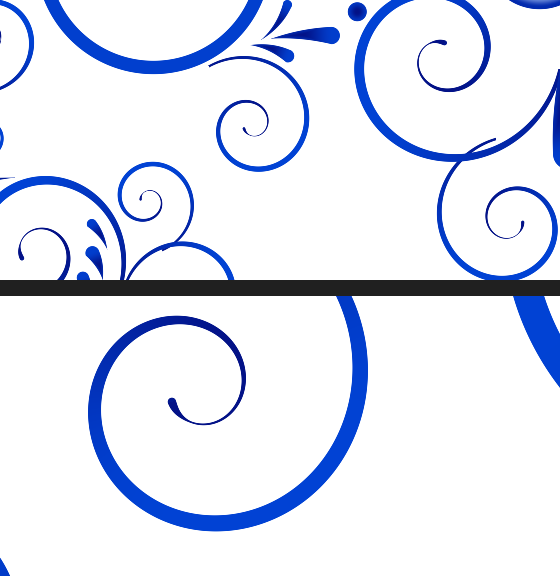
Top: the whole. Bottom: its middle third, enlarged.
Reproduce this pattern procedurally as a WebGL 1 fragment shader.

```glsl
precision highp float;
uniform vec2 u_resolution;

const float TAU = 6.2831853;
const vec3 PAPER = vec3(1.0);
const vec3 NAVY = vec3(0.01, 0.07, 0.53);
const vec3 COBALT = vec3(0.005, 0.26, 0.83);
const vec3 SHEEN = vec3(0.44, 0.56, 0.86);

// Shapes return (signed distance, tone), tone running from navy to cobalt.

float spiralRadius(float s, float outer, float inner) {
  return mix(inner, outer, pow(max(1.0 - s, 0.0), 1.5));
}

// Pen pressure: thin tail, full belly, hairline, then a swelling bead.
float penWidth(float s) {
  float belly = smoothstep(-0.15, 0.25, s) * (1.0 - smoothstep(0.25, 0.92, s));
  return 0.1 + 0.9 * belly + 0.4 * smoothstep(0.9, 1.0, s);
}

// Spiral winding inward from start by sweep degrees (negative is clockwise).
vec2 swirl(vec2 p, vec2 center, float start, float sweep,
           float outer, float inner, float halfWidth) {
  vec2 q = p - center;
  float turn = sign(sweep);
  float total = radians(abs(sweep));
  float firstAngle = mod(turn * (atan(q.y, q.x) - radians(start)), TAU);
  float last = radians(start + sweep);
  vec2 tip = inner * vec2(cos(last), sin(last));
  vec2 best = vec2(length(q - tip) - 0.5 * halfWidth, 0.1);
  for (int k = 0; k < 3; k++) {
    float s = (firstAngle + TAU * float(k)) / total;
    if (s <= 1.0) {
      float d = abs(length(q) - spiralRadius(s, outer, inner))
              - halfWidth * penWidth(s);
      float tone = smoothstep(-0.05, 0.22, s) * (1.0 - smoothstep(0.35, 0.68, s));
      if (d < best.x) best = vec2(d, tone);
    }
  }
  return best;
}

// Curved teardrop from a sharp tip to a round end.
vec2 leaf(vec2 p, vec2 tip, vec2 end, float radius, float bend) {
  float span = length(end - tip);
  vec2 axis = (end - tip) / span;
  vec2 q = vec2(dot(p - tip, axis), dot(p - tip, vec2(-axis.y, axis.x)));
  float h = clamp(q.x / span, 0.0, 1.0);
  q.y -= 4.0 * bend * h * (1.0 - h);
  float d = length(q - vec2(h * span, 0.0)) - radius * h;
  float rim = smoothstep(-0.5, 0.0, d / radius);
  float tone = max(0.9 * smoothstep(0.5, 1.05, q.x / span), 0.45 * rim);
  return vec2(d, tone);
}

vec2 dot2tone(vec2 p, vec2 center, float radius) {
  float r = length(p - center);
  return vec2(r - radius, 0.75 * smoothstep(0.1, 1.0, r / radius));
}

vec2 hoop(vec2 p, vec2 center, float radius, float halfWidth) {
  return vec2(abs(length(p - center) - radius) - halfWidth, 0.93);
}

vec3 paint(vec3 base, vec3 ink, float d, float pixel) {
  return mix(base, ink, 1.0 - smoothstep(-0.5 * pixel, 0.5 * pixel, d));
}

vec3 stroke(vec3 base, vec2 shape, float pixel) {
  return paint(base, mix(NAVY, COBALT, shape.y), shape.x, pixel);
}

void main() {
  // Canvas height is 100 units.
  float pixel = 100.0 / u_resolution.y;
  vec2 p = gl_FragCoord.xy * pixel;
  vec3 col = PAPER;

  // Scrolling vines
  col = stroke(col, swirl(p, vec2(89.8, 55.2), 126.0, -643.0, 26.0, 2.9, 1.0), pixel);
  col = stroke(col, swirl(p, vec2(182.3, 20.8), 100.0, 618.0, 30.0, 4.4, 1.15), pixel);
  col = stroke(col, swirl(p, vec2(157.3, 79.7), -6.0, -640.0, 43.0, 5.2, 1.8), pixel);
  col = stroke(col, swirl(p, vec2(13.0, 10.2), -30.0, 595.0, 33.0, 5.7, 1.65), pixel);
  col = stroke(col, swirl(p, vec2(52.6, 28.6), -74.0, 610.0, 18.8, 2.4, 0.85), pixel);
  col = stroke(col, swirl(p, vec2(67.5, -6.8), 172.0, -600.0, 23.5, 3.5, 1.1), pixel);
  col = stroke(col, swirl(p, vec2(-4.7, 87.0), -100.0, 490.0, 20.3, 4.7, 1.0), pixel);
  col = stroke(col, swirl(p, vec2(-5.7, 51.8), 180.0, 500.0, 10.5, 2.0, 0.6), pixel);
  col = stroke(col, hoop(p, vec2(54.8, 115.6), 39.7, 2.4), pixel);

  // Leaf sprays
  col = stroke(col, leaf(p, vec2(93.2, 85.7), vec2(102.6, 98.3), 1.7, -1.2), pixel);
  col = stroke(col, leaf(p, vec2(96.9, 86.2), vec2(118.3, 87.3), 3.1, 0.8), pixel);
  col = stroke(col, leaf(p, vec2(89.3, 83.9), vec2(102.8, 80.0), 2.3, 1.0), pixel);
  col = stroke(col, leaf(p, vec2(38.3, 10.9), vec2(32.8, 20.0), 1.8, -0.7), pixel);
  col = stroke(col, leaf(p, vec2(36.7, 0.0), vec2(33.0, 9.6), 2.5, -0.7), pixel);
  col = stroke(col, leaf(p, vec2(32.5, -8.0), vec2(29.6, 0.8), 2.2, -0.7), pixel);
  col = stroke(col, leaf(p, vec2(200.0, 75.3), vec2(203.0, 45.0), 5.5, -1.0), pixel);
  col = stroke(col, leaf(p, vec2(5.2, 36.6), vec2(-2.0, 36.0), 0.5, 0.0), pixel);

  // Berry and glossy bead
  col = stroke(col, dot2tone(p, vec2(127.6, 95.8), 3.4), pixel);
  float bead = length(p - vec2(192.7, 116.7)) - 20.0;
  vec3 gloss = mix(SHEEN, mix(NAVY, COBALT, 0.5), smoothstep(-4.0, -0.8, bead));
  col = paint(col, gloss, bead, pixel);

  gl_FragColor = vec4(col, 1.0);
}
```
